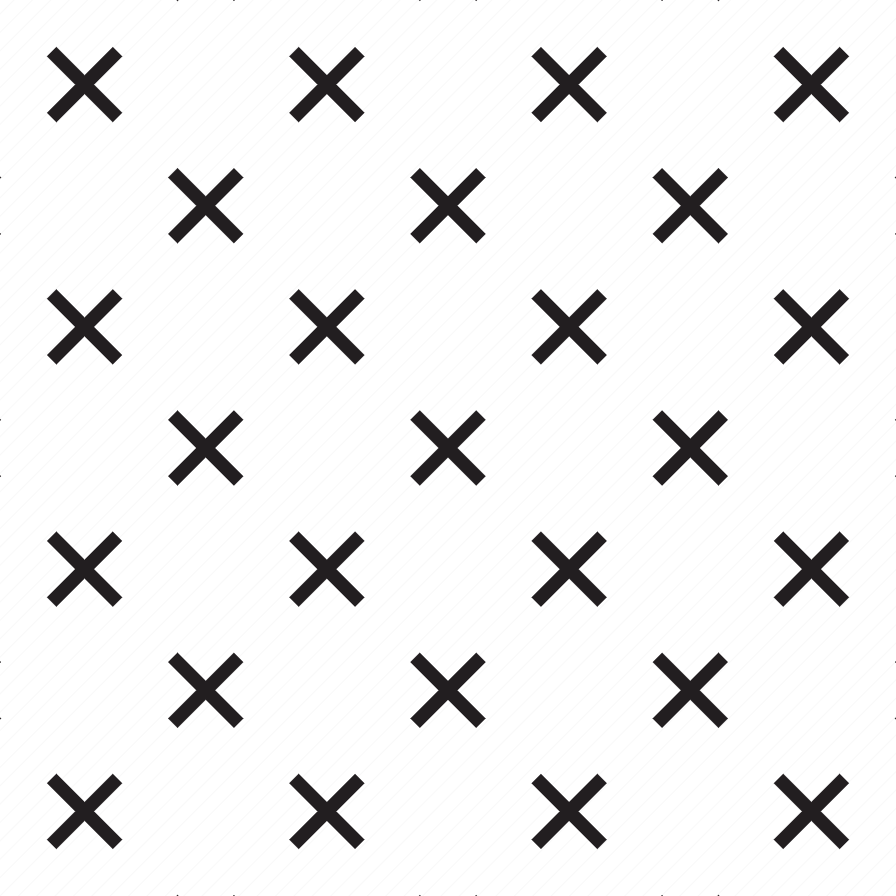
This pattern is drawn by a WebGL 2 fragment shader. Its source:

```glsl
#version 300 es
precision highp float;
// Staggered rows of dark diagonal crosses on white with faint diagonal hairlines.
// The plane is turned by 45 degrees, so the staggered rows become a square grid
// and each cross becomes an upright plus made of two boxes.

uniform vec2 u_resolution;
out vec4 fragColor;

const vec3 PAPER = vec3(1.0);
const vec3 INK = vec3(0.133, 0.118, 0.125);
const vec3 HAIRLINE = vec3(0.975);

const float COLUMN_SPACING = 0.2704;        // between crosses in the same row
const vec2 ARM_HALF_SIZE = vec2(0.0520, 0.0075);
const float HAIRLINE_SPACING = 0.0145;
const float HAIRLINE_HALF_WIDTH = 0.0006;

const float INV_SQRT2 = 0.70711;

float boxDistance(vec2 p, vec2 halfSize) {
  vec2 d = abs(p) - halfSize;
  return length(max(d, 0.0)) + min(max(d.x, d.y), 0.0);
}

float plusDistance(vec2 p) {
  return min(boxDistance(p, ARM_HALF_SIZE), boxDistance(p.yx, ARM_HALF_SIZE));
}

// Offset from the nearest multiple of the period
vec2 repeatCentered(vec2 p, float period) {
  return p - period * round(p / period);
}

// Antialiased fill of a signed distance
float coverage(float distanceToEdge, float pixel) {
  return clamp(0.5 - distanceToEdge / pixel, 0.0, 1.0);
}

void main() {
  float canvasSize = min(u_resolution.x, u_resolution.y);
  float pixel = 1.0 / canvasSize;
  vec2 p = (gl_FragCoord.xy - 0.5 * u_resolution) / canvasSize;

  // Axes along the two diagonals
  vec2 diagonal = vec2(p.x + p.y, p.y - p.x) * INV_SQRT2;

  // Hairlines rising to the right
  float lineOffset = repeatCentered(diagonal, HAIRLINE_SPACING).y;
  float hairline = coverage(abs(lineOffset) - HAIRLINE_HALF_WIDTH, pixel);

  // Crosses, one per diagonal cell
  vec2 cell = repeatCentered(diagonal, COLUMN_SPACING * INV_SQRT2);
  float cross45 = coverage(plusDistance(cell), pixel);

  vec3 color = mix(PAPER, HAIRLINE, hairline);
  color = mix(color, INK, cross45);
  fragColor = vec4(color, 1.0);
}
```
